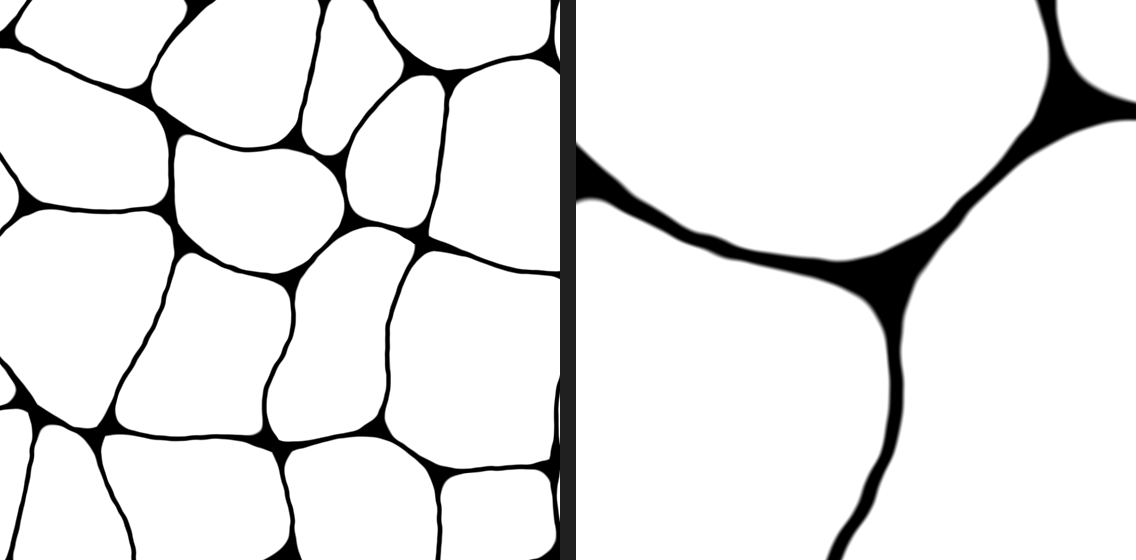
Left, the full canvas; right, a detail of the centre.
Reproduce this pattern procedurally as a three.js fragment shader.

```glsl
// Thin black network of curved cell walls on white, thickened at the junctions.
// Voronoi borders are bent by smooth noise; the two nearest borders are joined
// with a smooth minimum, which fills the corners where walls meet.

#define CELLS 3.7         // cells across the canvas
#define JITTER 0.84       // irregularity of the cell centres
#define HALF_WIDTH 0.0041 // half thickness of a wall
#define SOFTNESS 0.0017   // half width of the blurred edge
#define FILLET 0.042      // reach of the junction filling
#define BEND 0.055        // strength of the wall curvature
#define BEND_FREQ 4.2     // bends across the canvas
#define WOBBLE 0.0013     // fine unevenness of the walls
#define WOBBLE_FREQ 55.0
#define SEED 17.0
#define INK vec3(0.0)
#define PAPER vec3(1.0)

varying vec2 vUv;

vec2 hash2(vec2 p) {
  vec2 q = vec2(dot(p, vec2(127.1, 311.7)), dot(p, vec2(269.5, 183.3)));
  return fract(sin(q + SEED) * 43758.5453);
}

// Smooth two-channel value noise, -1 to 1
vec2 noise2(vec2 p) {
  vec2 i = floor(p);
  vec2 f = fract(p);
  vec2 u = f * f * f * (f * (f * 6.0 - 15.0) + 10.0);
  vec2 low = mix(hash2(i), hash2(i + vec2(1.0, 0.0)), u.x);
  vec2 high = mix(hash2(i + vec2(0.0, 1.0)), hash2(i + vec2(1.0, 1.0)), u.x);
  return 2.0 * mix(low, high, u.y) - 1.0;
}

vec2 bend(vec2 p) {
  return p + BEND * noise2(p * BEND_FREQ + 31.0);
}

// Offset from the local point to the centre of a neighbouring cell
vec2 toCentre(vec2 base, vec2 cell, vec2 local) {
  return cell + 0.5 + JITTER * (hash2(base + cell) - 0.5) - local;
}

// Distance to the walls in canvas units; the Jacobian undoes the stretch
float wallDistance(vec2 p, mat2 jacobian) {
  vec2 base = floor(p * CELLS);
  vec2 local = fract(p * CELLS);

  // Nearest centre
  vec2 home = vec2(0.0);
  vec2 homeOffset = vec2(0.0);
  float best = 1e3;
  for (int y = -2; y <= 2; y++) {
    for (int x = -2; x <= 2; x++) {
      vec2 cell = vec2(float(x), float(y));
      vec2 offset = toCentre(base, cell, local);
      float d = dot(offset, offset);
      if (d < best) {
        best = d;
        home = cell;
        homeOffset = offset;
      }
    }
  }

  // Two nearest borders of that cell
  float first = 1e3;
  float second = 1e3;
  for (int y = -2; y <= 2; y++) {
    for (int x = -2; x <= 2; x++) {
      if (x == 0 && y == 0) continue;
      vec2 offset = toCentre(base, home + vec2(float(x), float(y)), local);
      vec2 normal = normalize(offset - homeOffset);
      float d = 0.5 * dot(homeOffset + offset, normal);
      d /= CELLS * max(length(normal * jacobian), 0.3);
      second = min(second, max(first, d));
      first = min(first, d);
    }
  }

  // Smooth minimum fills the corners
  float h = max(1.0 - (second - first) / FILLET, 0.0);
  return first - 0.25 * FILLET * h * h;
}

void main() {
  vec2 p = vUv + WOBBLE * noise2(vUv * WOBBLE_FREQ);

  // Bent position and its local stretch
  float eps = 0.002;
  vec2 bent = bend(p);
  mat2 jacobian = mat2((bend(p + vec2(eps, 0.0)) - bent) / eps,
                       (bend(p + vec2(0.0, eps)) - bent) / eps);

  float d = wallDistance(bent, jacobian) - HALF_WIDTH;
  gl_FragColor = vec4(mix(INK, PAPER, smoothstep(-SOFTNESS, SOFTNESS, d)), 1.0);
}
```
